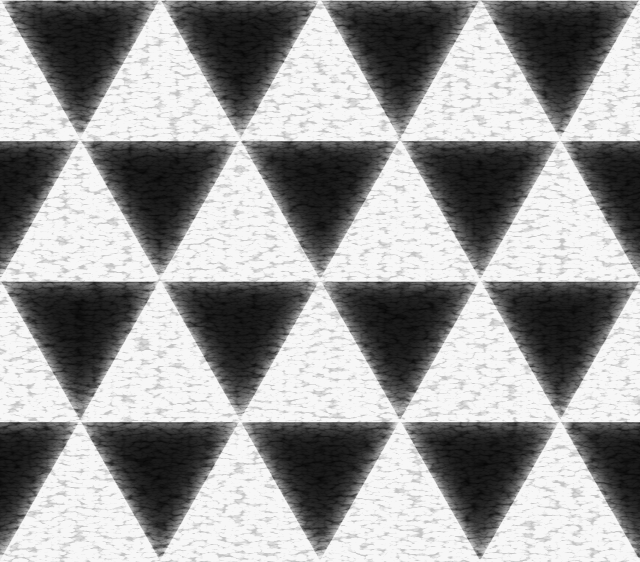
This pattern is drawn by a Shadertoy shader. Its source:

```glsl
const float REPEATS = 4.0;        // triangles across and rows down
const float ROW_HEIGHT = 0.88;    // row height relative to triangle width
const float SIDE_FADE = 0.052;    // fade lengths, in triangle widths
const float TOP_FADE = 0.045;

vec2 hash2(vec2 cell) {
    vec2 h = vec2(dot(cell, vec2(127.1, 311.7)), dot(cell, vec2(269.5, 183.3)));
    return fract(sin(h) * 43758.5);
}

// Distance to the nearest jittered site; low vertical jitter keeps rows visible
float cellular(vec2 q) {
    vec2 base = floor(q);
    float nearest = 4.0;
    for (int j = -1; j <= 1; j++) {
        for (int i = -1; i <= 1; i++) {
            vec2 cell = base + vec2(i, j);
            vec2 site = cell + 0.5 + (hash2(cell) - 0.5) * vec2(0.95, 0.6);
            nearest = min(nearest, distance(q, site));
        }
    }
    return nearest;
}

// Gaps between wavering horizontal threads, 0 on a thread and 1 in a gap
float threadGaps(vec2 p, vec2 density) {
    vec2 q = p * density;
    q.y += 0.22 * sin(q.x * 1.7 + p.y * 9.0) + 0.12 * sin(q.x * 4.3 - p.y * 23.0);
    return smoothstep(0.3, 0.8, cellular(q));
}

float fade(float dist, float reach) {
    return exp(-max(dist, 0.0) / reach);
}

// Distances inward from the left, right and top edges of a downward triangle
vec3 edgeDistances(vec2 p) {
    float row = floor(p.y);
    float u = fract(p.x + 0.5 * (1.0 - mod(row, 2.0))) - 0.5;
    float v = fract(p.y);
    float slant = ROW_HEIGHT / length(vec2(ROW_HEIGHT, 0.5));
    return vec3((0.5 * v + u) * slant, (0.5 * v - u) * slant, (1.0 - v) * ROW_HEIGHT);
}

// Pale rim inside the dark triangle, with a darker seam along its top
float rimGlow(vec3 d) {
    float left = 0.6 * fade(d.x, SIDE_FADE);
    float right = 0.6 * fade(d.y, SIDE_FADE);
    float top = 0.45 * fade(d.z, TOP_FADE) * mix(0.45, 1.0, smoothstep(0.0, 0.025, d.z));
    return 1.0 - (1.0 - left) * (1.0 - right) * (1.0 - top);
}

void mainImage(out vec4 fragColor, in vec2 fragCoord) {
    vec2 p = fragCoord / iResolution.xy * REPEATS;
    float pixel = REPEATS / iResolution.x;

    // Woven surface
    float coarse = threadGaps(p, vec2(10.0, 34.0));
    float fine = threadGaps(p + 7.3, vec2(27.0, 52.0));
    float gaps = 0.6 * coarse + 0.4 * fine;

    // Triangles
    vec3 d = edgeDistances(p);
    float inside = smoothstep(0.0, 1.5 * pixel, min(min(d.x, d.y), d.z));
    float light = 0.97 - 0.2 * smoothstep(0.2, 0.9, gaps);
    float dark = 0.025 + 0.07 * (1.0 - gaps) + rimGlow(d) * (1.2 - 0.75 * gaps);

    fragColor = vec4(vec3(mix(light, min(dark, 0.9), inside)), 1.0);
}
```
